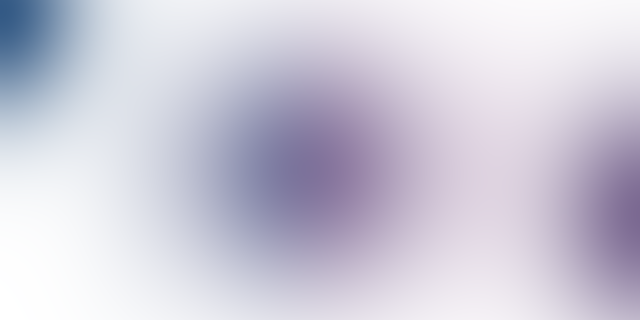
Reproduce this background procedurally as a Shadertoy shader.

```glsl
const vec3 PAPER      = vec3(1.0);
const vec3 CORNER_INK = vec3(0.20, 0.35, 0.52);
const vec3 COOL_INK   = vec3(0.38, 0.40, 0.57);
const vec3 WARM_INK   = vec3(0.45, 0.35, 0.54);
const vec3 EDGE_INK   = vec3(0.48, 0.41, 0.57);
const vec3 BLUE_HAZE  = vec3(0.95, 0.96, 0.97);
const vec3 PINK_HAZE  = vec3(0.95, 0.915, 0.945);

// Centres and spreads, in canvas heights on a 2:1 frame
const vec2 CORNER_POS = vec2(0.00, 0.97), CORNER_SPREAD = vec2(0.26, 0.33);
const vec2 MAIN_POS   = vec2(0.95, 0.47), MAIN_SPREAD   = vec2(0.39, 0.39);
const vec2 EDGE_POS   = vec2(2.02, 0.33), EDGE_SPREAD   = vec2(0.30, 0.38);
const vec2 BLUE_POS   = vec2(0.44, 0.62), BLUE_SPREAD   = vec2(0.22, 0.55);
const vec2 PINK_POS   = vec2(1.52, 0.46), PINK_SPREAD   = vec2(0.30, 0.40);

const float MAIN_DENSITY = 0.88;
const vec2  HUE_RANGE    = vec2(0.72, 1.16);
const float FRAME_ASPECT = 2.0;

// Elliptical Gaussian falloff, 1 at the centre
float glow(vec2 p, vec2 center, vec2 spread) {
    vec2 d = (p - center) / spread;
    return exp(-dot(d, d));
}

// Transparent ink layer that filters the colour beneath it
vec3 tint(vec3 base, vec3 ink, float density) {
    return base * mix(vec3(1.0), ink, density);
}

void mainImage(out vec4 fragColor, in vec2 fragCoord) {
    vec2 p = fragCoord / iResolution.xy * vec2(FRAME_ASPECT, 1.0);

    // Faint hazes
    vec3 color = PAPER;
    color = tint(color, BLUE_HAZE, glow(p, BLUE_POS, BLUE_SPREAD));
    color = tint(color, PINK_HAZE, glow(p, PINK_POS, PINK_SPREAD));

    // Central glow, cool on the left and warm on the right
    float warmth = smoothstep(HUE_RANGE.x, HUE_RANGE.y, p.x);
    vec3 mainInk = mix(COOL_INK, WARM_INK, warmth);
    color = tint(color, mainInk, MAIN_DENSITY * glow(p, MAIN_POS, MAIN_SPREAD));

    // Glows cut by the frame
    color = tint(color, CORNER_INK, glow(p, CORNER_POS, CORNER_SPREAD));
    color = tint(color, EDGE_INK, glow(p, EDGE_POS, EDGE_SPREAD));

    fragColor = vec4(color, 1.0);
}
```
